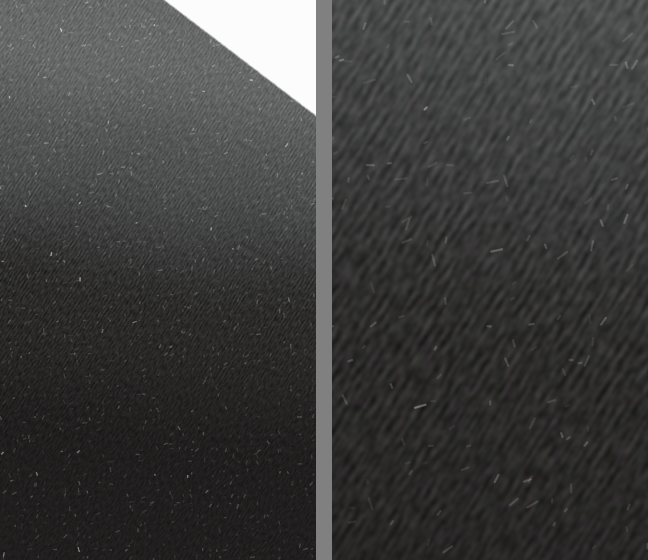
Left, the full canvas; right, a detail of the centre.
A WebGL 1 fragment shader for this texture:

```glsl
precision highp float;

uniform vec2 u_resolution;

const vec3 SHADOW = vec3(0.125, 0.117, 0.117);
const vec3 CHARCOAL = vec3(0.168, 0.165, 0.162);
const vec3 SLATE = vec3(0.318, 0.325, 0.325);
const vec3 SHEEN = vec3(0.402, 0.411, 0.405);
const vec3 PAPER = vec3(0.99);
const vec2 EDGE_POINT = vec2(0.293, 1.0);
const vec2 EDGE_NORMAL = vec2(0.607, 0.795);
const vec2 TWILL_DIR = vec2(0.53, 0.848);
const float TWILL_PERIOD = 0.0056;

vec2 hash2(vec2 p) {
  vec3 q = fract(p.xyx * vec3(0.1031, 0.1030, 0.0973));
  q += dot(q, q.yzx + 33.33);
  return fract((q.xx + q.yz) * q.zy);
}

float cornerSlope(vec2 cell, vec2 corner, vec2 f) {
  float angle = 6.2832 * hash2(cell + corner).x;
  return dot(vec2(cos(angle), sin(angle)), f - corner);
}

// Gradient noise, roughly -0.7 to 0.7
float gradientNoise(vec2 p) {
  vec2 i = floor(p);
  vec2 f = p - i;
  vec2 u = f * f * f * (f * (f * 6.0 - 15.0) + 10.0);
  float low = mix(cornerSlope(i, vec2(0.0), f),
                  cornerSlope(i, vec2(1.0, 0.0), f), u.x);
  float high = mix(cornerSlope(i, vec2(0.0, 1.0), f),
                   cornerSlope(i, vec2(1.0), f), u.x);
  return mix(low, high, u.y);
}

float segmentDistance(vec2 p, vec2 halfAxis) {
  float h = clamp(dot(p, halfAxis) / dot(halfAxis, halfAxis), -1.0, 1.0);
  return length(p - halfAxis * h);
}

// One short fibre per chosen cell, mostly leaning along the twill
float lint(vec2 p, float cellSize, float density, float seed, float soft) {
  vec2 cell = floor(p / cellSize);
  vec2 place = hash2(cell + seed);
  vec2 traits = hash2(cell + seed + 71.0);
  vec2 kind = hash2(cell + seed + 137.0);
  vec2 local = p - (cell + 0.25 + 0.5 * place) * cellSize;
  float angle = 1.0 + (traits.x - 0.5) * 2.2;
  float halfLength = mix(0.0008, 0.0035, traits.y * traits.y);
  float d = segmentDistance(local, halfLength * vec2(cos(angle), sin(angle)));
  float body = 1.0 - smoothstep(0.0002, 0.0005 + soft, d);
  return body * step(kind.x, density) * mix(0.3, 1.0, kind.y * kind.y);
}

// Light falls off from the top towards the bottom
vec3 clothTone(vec2 p) {
  float t = p.y + 0.12 * (p.x - 0.28) + 0.03 * gradientNoise(p * 5.0);
  vec3 tone = mix(SHADOW, CHARCOAL, smoothstep(0.18, 0.46, t));
  tone = mix(tone, SLATE, smoothstep(0.43, 0.74, t));
  return mix(tone, SHEEN, smoothstep(0.70, 0.90, t));
}

// Diagonal ribs broken up by streaks and fine grain
float weave(vec2 p, float ribStrength) {
  vec2 q = vec2(dot(p, TWILL_DIR), dot(p, vec2(TWILL_DIR.y, -TWILL_DIR.x)));
  float bend = 0.003 * gradientNoise(p * 9.0);
  float rib = sin(6.2832 * (q.y + bend) / TWILL_PERIOD);
  float broken = 0.65 + 0.7 * gradientNoise(q * vec2(70.0, 110.0) + 9.0);
  float streak = gradientNoise(q * vec2(95.0, 290.0));
  float grain = gradientNoise(p * 230.0 + 40.0);
  return ribStrength * rib * broken + 0.085 * streak + 0.035 * grain;
}

void main() {
  vec2 p = gl_FragCoord.xy / u_resolution.y;
  float pixel = 1.0 / u_resolution.y;

  // Cloth
  float lit = smoothstep(0.1, 0.55, p.y);
  vec3 color = clothTone(p);
  color += weave(p, mix(0.006, 0.028, lit)) * mix(0.5, 1.0, lit);
  float tint = gradientNoise(p * 120.0 + 17.0);
  color += tint * vec3(0.012, -0.004, 0.006);

  // Pale lint
  float fibres = lint(p, 0.012, 0.22, 5.0, pixel) * 0.16;
  fibres += lint(p + 0.005, 0.019, 0.18, 29.0, pixel) * 0.22;
  fibres += lint(p + 0.013, 0.045, 0.20, 53.0, pixel) * 0.42;
  color += fibres * vec3(1.0, 0.99, 0.97);

  // Bare paper beyond the cut edge
  float fray = 0.0008 * gradientNoise(p * 160.0);
  float edge = dot(p - EDGE_POINT, EDGE_NORMAL) + fray;
  float soft = 0.0008 + pixel;
  color = mix(color, PAPER, smoothstep(-soft, soft, edge));

  gl_FragColor = vec4(clamp(color, 0.0, 1.0), 1.0);
}
```
